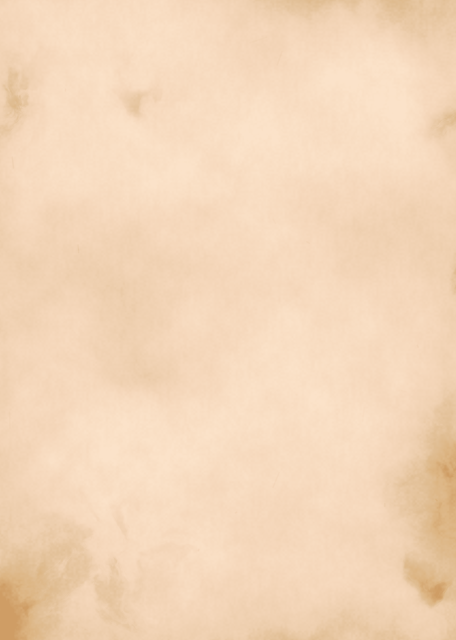
Write a Shadertoy shader that draws this texture.

```glsl
// Aged parchment: a pale cream sheet with cloudy tan mottling, stained
// edges and corners, faint scratches, flecks and fine paper grain.
// Layers add up to one "age" value, which a colour ramp turns into paint.

const vec3 CREAM = vec3(0.985, 0.888, 0.788);
const vec3 PEACH = vec3(0.960, 0.842, 0.730);
const vec3 SAND  = vec3(0.930, 0.808, 0.680);
const vec3 TAN   = vec3(0.880, 0.745, 0.580);
const vec3 OCHRE = vec3(0.865, 0.710, 0.515);
const vec3 RUST  = vec3(0.810, 0.615, 0.395);

float hash(vec2 p) {
    return fract(sin(dot(p, vec2(127.1, 311.7))) * 43758.5453);
}

float noise(vec2 p) {
    vec2 i = floor(p), f = fract(p);
    f = f * f * (3.0 - 2.0 * f);
    float low  = mix(hash(i), hash(i + vec2(1, 0)), f.x);
    float high = mix(hash(i + vec2(0, 1)), hash(i + vec2(1, 1)), f.x);
    return mix(low, high, f.y);
}

float fbm(vec2 p) {
    float sum = 0.0, amp = 0.516;
    for (int i = 0; i < 5; i++) {
        sum += amp * noise(p);
        p = mat2(0.8, 0.6, -0.6, 0.8) * p * 2.03 + 17.3;
        amp *= 0.5;
    }
    return sum;
}

// Soft elliptical blot
float blot(vec2 p, vec2 centre, vec2 radius) {
    vec2 q = (p - centre) / radius;
    return exp(-dot(q, q));
}

vec2 rotate(vec2 p, float a) {
    return mat2(cos(a), -sin(a), sin(a), cos(a)) * p;
}

float segment(vec2 p, vec2 halfSpan) {
    float h = clamp(dot(p, halfSpan) / dot(halfSpan, halfSpan), -1.0, 1.0);
    return length(p - halfSpan * h);
}

// Short faint scratches and small flecks scattered over the sheet
float scratches(vec2 p, float width, float pixel) {
    float sum = 0.0;
    for (int i = 0; i < 26; i++) {
        float k = float(i);
        vec2 centre = vec2(hash(vec2(k, 1.7)) * width, hash(vec2(k, 5.3)));
        float angle = 6.283 * hash(vec2(k, 9.1));
        float size = mix(0.001, 0.014, pow(hash(vec2(k, 3.9)), 2.0));
        float d = segment(p - centre, size * vec2(cos(angle), sin(angle)));
        sum += (1.0 - smoothstep(0.0, 0.0008 + pixel, d)) * hash(vec2(k, 6.6));
    }
    return sum;
}

// Broad clouds within the sheet
float clouds(vec2 p, float w) {
    return 0.22 * blot(p, vec2(0.20 * w, 0.57), vec2(0.14, 0.10))
         + 0.16 * blot(p, vec2(0.32 * w, 0.43), vec2(0.16, 0.07))
         + 0.17 * blot(p, vec2(0.78 * w, 0.68), vec2(0.15, 0.09))
         + 0.12 * blot(p, vec2(0.66 * w, 0.56), vec2(0.18, 0.08))
         - 0.10 * blot(p, vec2(0.85 * w, 0.86), vec2(0.10, 0.05))
         - 0.09 * blot(p, vec2(0.22 * w, 0.73), vec2(0.12, 0.08))
         - 0.07 * blot(p, vec2(0.28 * w, 0.29), vec2(0.10, 0.07));
}

// Darker stains on the borders, broken up by the mottle
float stains(vec2 p, float w, float mottle) {
    float broken = mix(0.35, 1.15, mottle);
    vec2 streak = rotate(p - vec2(0.96 * w, 0.085), -0.65);
    float solid = 0.66 * blot(p, vec2(1.01 * w, 0.24), vec2(0.09, 0.12))
                + 0.70 * blot(p, vec2(0.0, 0.05), vec2(0.07, 0.085))
                + 0.36 * blot(p, vec2(0.78 * w, 1.01), vec2(0.15, 0.06));
    float ragged = 0.38 * blot(p, vec2(0.03 * w, 0.83), vec2(0.05, 0.07))
                 + 0.42 * blot(p, vec2(0.33 * w, 0.845), vec2(0.045, 0.026))
                 + 0.25 * blot(p, vec2(0.29 * w, 0.90), vec2(0.014, 0.020))
                 + 0.40 * blot(p, vec2(1.0 * w, 0.82), vec2(0.025, 0.022))
                 + 0.40 * blot(p, vec2(1.0 * w, 0.59), vec2(0.020, 0.025))
                 + 0.38 * blot(p, vec2(0.22 * w, 0.12), vec2(0.11, 0.11))
                 + 0.50 * blot(streak, vec2(0.0), vec2(0.07, 0.016));
    return solid * mix(0.85, 1.1, mottle) + ragged * broken;
}

float edgeAging(vec2 p, float w) {
    return 0.20 * exp(-max(p.x, 0.0) / 0.035)
         + 0.22 * exp(-max(w - p.x, 0.0) / 0.040)
         + 0.36 * exp(-max(p.y, 0.0) / 0.050)
         + 0.16 * exp(-max(1.0 - p.y, 0.0) / 0.045);
}

vec3 paperColour(float age) {
    vec3 c = mix(CREAM, PEACH, clamp(age / 0.25, 0.0, 1.0));
    c = mix(c, SAND,  clamp((age - 0.25) / 0.20, 0.0, 1.0));
    c = mix(c, TAN,   clamp((age - 0.45) / 0.20, 0.0, 1.0));
    c = mix(c, OCHRE, clamp((age - 0.65) / 0.15, 0.0, 1.0));
    return mix(c, RUST, clamp((age - 0.80) / 0.20, 0.0, 1.0));
}

void mainImage(out vec4 fragColor, in vec2 fragCoord) {
    vec2 p = fragCoord / iResolution.y;
    float width = iResolution.x / iResolution.y;
    vec2 warp = vec2(fbm(p * 9.0 + 3.0), fbm(p * 9.0 + 41.0)) - 0.5;
    vec2 q = p + 0.10 * warp;
    float mottle = smoothstep(0.38, 0.68, fbm(p * 26.0 + 4.0 * warp));

    float age = 0.13 + 0.42 * (fbm(q * 5.0 + 8.0) - 0.5);
    age += 0.22 * (fbm(p * 24.0 + 60.0) - 0.5);
    age += clouds(q, width) + stains(q, width, mottle) + edgeAging(q, width);
    age += 0.14 * scratches(p, width, 1.0 / iResolution.y);

    // Fine grain and a faint vertical fibre
    age += 0.07 * (noise(p * 300.0) - 0.5);
    age += 0.05 * (noise(p * vec2(190.0, 70.0)) - 0.5);

    fragColor = vec4(paperColour(age), 1.0);
}
```
